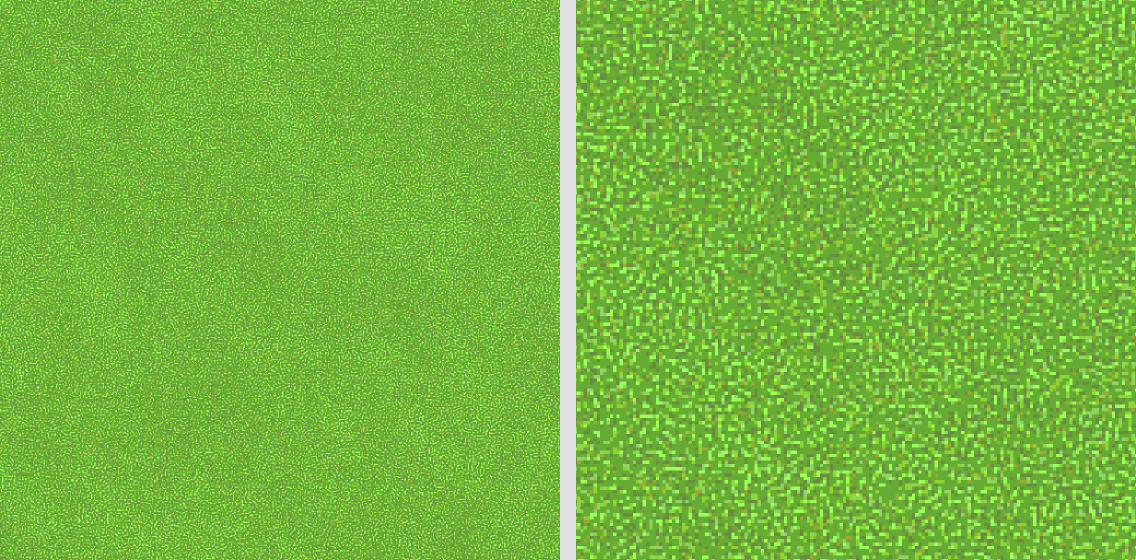
Left, the full canvas; right, a detail of the centre.
Reproduce this texture procedurally as a Shadertoy shader.

```glsl
// Bright green turf: fine short dashes of light grass over darker green grain.

const float TAU = 6.2832;
const float GRAINS = 512.0;      // grain squares per canvas height
const float CELL = 2.0;          // grains between dash centres
const float DASH_SPACING = 3.0;  // grains from one dash to the next
const float DASH_SPREAD = 5.0;   // squared reach of one dash

const vec3 GRASS      = vec3(0.40, 0.67, 0.20);
const vec3 SHADE      = vec3(0.41, 0.55, 0.25);
const vec3 LIME       = vec3(0.55, 0.84, 0.20);
const vec3 HIGHLIGHT  = vec3(0.60, 1.00, 0.35);
const vec3 PALE_GREEN = vec3(0.56, 0.84, 0.40);
const vec3 OLIVE      = vec3(0.60, 0.67, 0.20);

vec3 hash3(vec2 p) {
    vec3 q = fract(p.xyx * vec3(0.1031, 0.1030, 0.0973));
    q += dot(q, q.yxz + 33.33);
    return fract((q.xxy + q.yzz) * q.zyx);
}

// One wave packet: a short stripe with dark flanks
float dash(vec2 d, float angle, float phase, float spacing, float spread) {
    float across = dot(d, vec2(cos(angle), sin(angle)));
    return cos(TAU * across / spacing + phase) * exp(-dot(d, d) / spread);
}

// Cellular sum of randomly turned dashes, spread about zero with unit deviation
float dashNoise(vec2 p, float cellSize) {
    vec2 home = floor(p / cellSize);
    float sum = 0.0;
    for (int j = -2; j <= 2; j++) {
        for (int i = -2; i <= 2; i++) {
            vec2 cell = home + vec2(i, j);
            vec3 h = hash3(cell + 17.0);
            vec2 centre = (cell + h.xy) * cellSize;
            float phase = TAU * hash3(cell + 411.0).x;
            sum += dash(p - centre, TAU * h.z, phase, DASH_SPACING, DASH_SPREAD);
        }
    }
    return sum;
}

// Layered sines for the faint broad patches
float patches(vec2 uv) {
    float sum = 0.0;
    for (int i = 0; i < 7; i++) {
        vec3 h = hash3(vec2(float(i) * 7.0 + 3.0, 29.0));
        float angle = TAU * h.x;
        float frequency = mix(7.0, 60.0, h.y);
        vec2 warp = 0.05 * sin(uv.yx * 13.0 + float(i) * 2.0);
        sum += sin(dot(uv + warp, vec2(cos(angle), sin(angle))) * frequency + TAU * h.z);
    }
    return sum / 7.0;
}

// Palette colour of one grain square
vec3 grainColor(vec2 grain) {
    vec2 centre = grain + 0.5;
    vec3 pick = hash3(grain + 83.0);
    float rowTone = hash3(vec2(5.0, grain.y)).x - 0.5;
    float level = dashNoise(centre, CELL) + 0.3 * patches(centre / GRAINS) + 0.1 * rowTone;

    if (level > 1.30) return HIGHLIGHT;
    if (level > 0.62) return pick.x < 0.59 ? LIME : PALE_GREEN;
    if (pick.y < 0.055) return OLIVE;
    float shadeChance = level < -0.6 ? 0.42 : 0.09;
    return pick.z < shadeChance ? SHADE : GRASS;
}

void mainImage(out vec4 fragColor, in vec2 fragCoord) {
    // Four samples per pixel smooth the grain edges
    vec3 color = vec3(0.0);
    for (int k = 0; k < 4; k++) {
        vec2 offset = vec2(k % 2, k / 2) * 0.5 - 0.25;
        vec2 uv = (fragCoord + offset) / iResolution.y;
        color += 0.25 * grainColor(floor(uv * GRAINS));
    }
    fragColor = vec4(color, 1.0);
}
```
